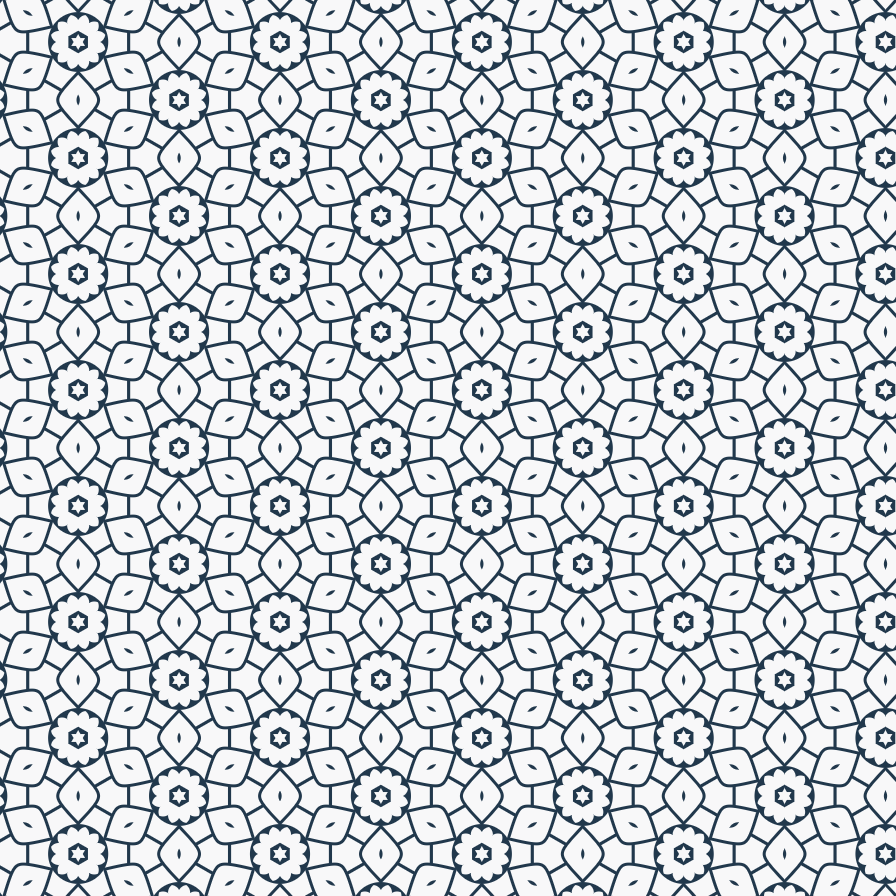
Reproduce this pattern procedurally as a three.js fragment shader.

```glsl
// Navy line lattice of twelve-pointed flowers joined by pointed petals and short bars.
varying vec2 vUv;

const float PI = 3.14159265;
const vec3 PAPER = vec3(0.972, 0.974, 0.976);
const vec3 INK = vec3(0.13, 0.22, 0.30);

// Offset from the nearest flower centre; neighbouring flowers are one unit apart.
vec2 nearestFlower(vec2 uv) {
  vec2 cell = (uv - vec2(0.3125, 0.0469)) / vec2(0.22526, 0.12946);
  vec2 shape = vec2(sqrt(3.0), 1.0);
  vec2 a = (fract(cell + 0.5) - 0.5) * shape;
  vec2 b = (fract(cell) - 0.5) * shape;
  return dot(a, a) < dot(b, b) ? a : b;
}

// Pointed at both ends of x, with softly rounded flanks.
float petal(vec2 p) {
  p = abs(p);
  float bend = length(vec2(p.x, 0.08));
  return (p.y + bend - 0.268) / length(vec2(1.0, p.x / bend));
}

// Half of one flower point, between its tip and the next notch.
float flower(vec2 p) {
  return min(length(p - vec2(0.165, -0.03)) - 0.081, p.x - 0.175);
}

float lens(vec2 p, float halfLength, float halfWidth) {
  float radius = (halfLength * halfLength + halfWidth * halfWidth) / (2.0 * halfWidth);
  return length(vec2(p.x, abs(p.y) + radius - halfWidth)) - radius;
}

float cover(float d, float pixel) {
  return clamp(0.5 - d / pixel, 0.0, 1.0);
}

void main() {
  float pixel = fwidth(vUv.y) / 0.12946;
  vec2 q = nearestFlower(vUv);
  float r = length(q);

  // Sixfold wedge, with x pointing at the neighbouring flower.
  float angle = abs(mod(atan(q.x, q.y + 1e-6) + PI / 6.0, PI / 3.0) - PI / 6.0);
  vec2 wedge = r * vec2(cos(angle), sin(angle));
  float halfPoint = abs(angle - PI / 12.0);
  vec2 point = r * vec2(cos(halfPoint), sin(halfPoint));
  float hexagon = dot(wedge, vec2(0.866, 0.5));

  // Bars and the dark disc under each flower.
  float ink = cover(abs(hexagon - 0.433) - 0.0135, pixel);
  ink = max(ink, cover(r - 0.258, pixel));

  // Flower, hexagonal eye and six-pointed star.
  ink = mix(ink, 0.0, cover(flower(point), pixel));
  ink = mix(ink, 1.0, cover(hexagon - 0.084, pixel));
  ink = mix(ink, 0.0, cover(dot(wedge - vec2(0.068, 0.0), vec2(0.5, 0.866)), pixel));

  // Outlined petals with a slit along the axis.
  vec2 p = wedge - vec2(0.5, 0.0);
  float edge = petal(p);
  ink = mix(ink, 1.0, cover(edge, pixel));
  ink = mix(ink, 0.0, cover(edge + 0.026, pixel));
  ink = mix(ink, 1.0, cover(lens(p, 0.046, 0.014), pixel));

  gl_FragColor = vec4(mix(PAPER, INK, ink), 1.0);
}
```
